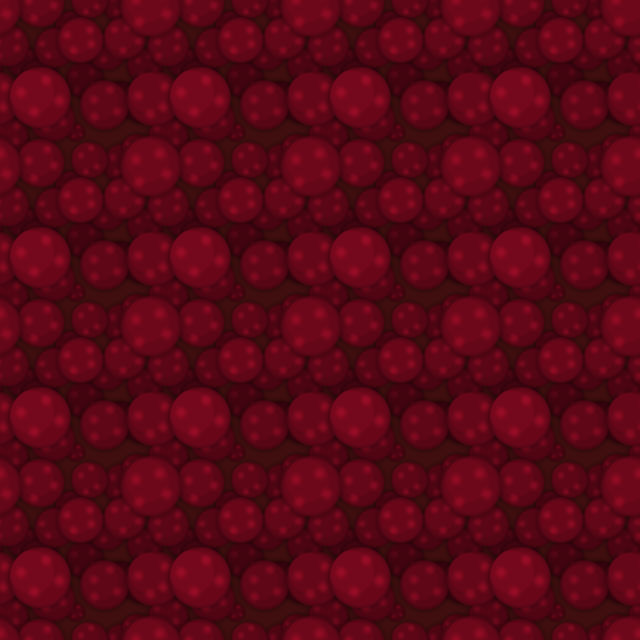
Give the GLSL for this pattern, as a Shadertoy shader.

```glsl
// Seamless pile of glossy dark red berries with soft spot highlights.

const float REPEATS   = 4.0;                       // tiles across and down
const int   ROWS      = 3;                         // strands of berries per tile
const int   BERRIES   = 27;                        // berries per tile
const int   SPOTS     = 4;                         // highlights per berry
const vec3  ROW_X     = vec3(0.25, 0.94, 0.50);    // top berry of each strand
const vec3  ROW_Y     = vec3(0.39, 0.96, 0.755);
const vec3  ROW_STEP  = vec3(-0.30, 0.30, 0.285);  // sideways step along a strand
const vec3  ROW_BEND  = vec3(-0.016, 0.010, -0.006);
const vec3  ROW_SIZE  = vec3(0.19, 0.19, 0.14);    // top radius in tile units
const vec3  ROW_TAPER = vec3(0.92, 0.78, 0.97);
const float JITTER    = 0.10;
const float SHADOW    = 0.24;
const vec3  GROUND    = vec3(0.250, 0.055, 0.055);
const vec3  SKIN_DEEP = vec3(0.235, 0.015, 0.055);
const vec3  SKIN_TOP  = vec3(0.440, 0.030, 0.106);
const vec3  GLINT     = vec3(0.670, 0.060, 0.170);

float hash(vec2 p) {
    return fract(sin(dot(p, vec2(12.9898, 78.233))) * 43758.5453);
}

vec2 hash2(float n) {
    return vec2(hash(vec2(n, 1.7)), hash(vec2(n, 5.3)));
}

// Antialiased coverage of a disc, from its signed distance
float cover(float dist, float px) {
    return 1.0 - smoothstep(-px, px, dist);
}

// Skin colour at q, where the berry has radius 1
vec3 berrySkin(vec2 q, float id, float height, float px) {
    vec3 skin = mix(SKIN_DEEP, SKIN_TOP, height);

    // Darker rim, then a lighter disc shifted towards the light
    vec3 color = skin * mix(0.80, 0.94, cover(length(q) - 0.92, px + 0.03));
    vec2 lit = vec2(-0.20, 0.16) + 0.16 * (hash2(id + 40.0) - 0.5);
    color = mix(color, skin * 1.03, cover(length(q - lit) - 0.72, px));

    // Highlights around the middle, each a halo with a brighter core
    for (int s = 0; s < SPOTS; s++) {
        float k = float(s);
        vec2 rnd = hash2(id * 7.0 + k + 80.0);
        float angle = 1.15 + 1.5708 * k + 0.7 * (rnd.x - 0.5);
        vec2 spot = mix(0.46, 0.70, rnd.y) * vec2(cos(angle), sin(angle));
        float d = length(q - spot);
        float glow = 0.36 * (1.0 - smoothstep(0.08, 0.30, d))
                   + 0.26 * (1.0 - smoothstep(0.03, 0.19, d));
        color = mix(color, GLINT, glow * mix(0.25, 1.0, height));
    }
    return color;
}

void mainImage(out vec4 fragColor, in vec2 fragCoord) {
    vec2 p = fract(fragCoord / iResolution.xy * REPEATS);
    float px = REPEATS / min(iResolution.x, iResolution.y);
    vec3 color = GROUND;

    // Paint from the deepest berries up, taking the strands in turn
    for (int i = BERRIES - 1; i >= 0; i--) {
        int row = i % ROWS;
        float id = float(i);
        float along = float(i / ROWS);
        float depth = pow(id / float(BERRIES - 1), 0.65);

        // Each strand bends away from its top berry and tapers
        vec2 center = vec2(ROW_X[row], ROW_Y[row])
                    + along * vec2(ROW_STEP[row], along * ROW_BEND[row])
                    + JITTER * depth * (hash2(id) - 0.5);
        float radius = ROW_SIZE[row] * pow(ROW_TAPER[row], along);
        radius *= 1.0 + 0.3 * depth * (hash(vec2(id, 9.1)) - 0.5);

        // Nearest wrapped copy keeps the tile seamless
        vec2 d = p - center;
        d -= round(d);
        float dist = length(d);

        color *= 1.0 - SHADOW * (1.0 - smoothstep(0.90, 1.25, dist / radius));
        vec3 skin = berrySkin(d / radius, id, 1.0 - depth, px / radius);
        color = mix(color, skin, cover(dist - radius, px));
    }
    fragColor = vec4(color, 1.0);
}
```
